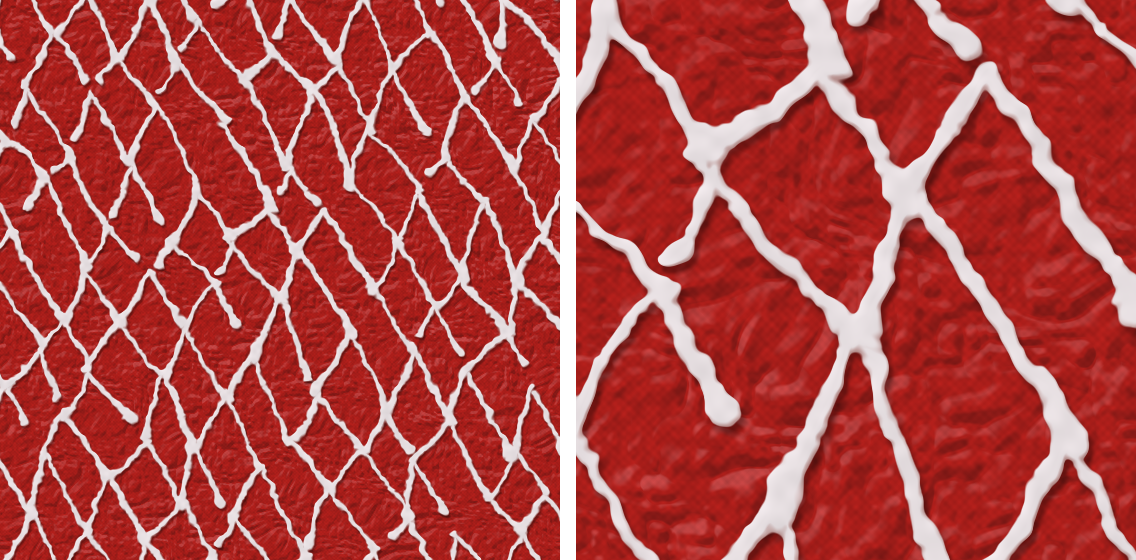
Left, the full canvas; right, a detail of the centre.
This pattern is drawn by a WebGL 1 fragment shader. Its source:

```glsl
precision highp float;

uniform vec2 u_resolution;

// Lattice: strokes across the canvas and steepness of each family
const float FALLING_COUNT = 10.5;
const float RISING_COUNT = 7.5;
const float FALLING_SLOPE = 1.65;
const float RISING_SLOPE = 1.9;
const float NODE_JITTER = 0.42;

// Stroke shape and wear
const float HALF_WIDTH = 0.0062;
const float END_SCATTER = 0.012;
const float BOW = 0.012;
const float BREAK_CHANCE = 0.3;
const float MISSING_CHANCE = 0.05;
const float JOIN_BLEND = 0.004;

// Light and ground texture
const vec2 LIGHT_DIR = vec2(-0.5, 0.866);
const float SHADOW_REACH = 0.005;
const float WEAVE_COUNT = 170.0;

const vec3 RED = vec3(0.66, 0.115, 0.10);
const vec3 RED_DARK = vec3(0.46, 0.09, 0.08);
const vec3 RED_GLOSS = vec3(0.76, 0.30, 0.30);
const vec3 PAINT = vec3(0.90, 0.87, 0.88);
const vec3 PAINT_SHADE = vec3(0.74, 0.58, 0.57);

float hash(vec2 p) {
  vec3 q = fract(vec3(p.xyx) * 0.1031);
  q += dot(q, q.yzx + 33.33);
  return fract((q.x + q.y) * q.z);
}

vec2 hash2(vec2 p) {
  return vec2(hash(p), hash(p + 71.7));
}

float noise(vec2 p) {
  vec2 i = floor(p);
  vec2 f = fract(p);
  f = f * f * (3.0 - 2.0 * f);
  float low = mix(hash(i), hash(i + vec2(1.0, 0.0)), f.x);
  float high = mix(hash(i + vec2(0.0, 1.0)), hash(i + 1.0), f.x);
  return mix(low, high, f.y);
}

float smoothMin(float a, float b, float k) {
  float h = max(k - abs(a - b), 0.0) / k;
  return min(a, b) - 0.25 * h * h * k;
}

// Lattice x numbers the falling lines, y the rising lines
vec2 toLattice(vec2 p) {
  return vec2((p.x + p.y / FALLING_SLOPE) * FALLING_COUNT,
              (p.x - p.y / RISING_SLOPE) * RISING_COUNT);
}

vec2 nodePosition(vec2 id) {
  vec2 q = id + (hash2(id + 40.0) - 0.5) * NODE_JITTER;
  q /= vec2(FALLING_COUNT, RISING_COUNT);
  float y = (q.x - q.y) / (1.0 / FALLING_SLOPE + 1.0 / RISING_SLOPE);
  return vec2(q.x - y / FALLING_SLOPE, y);
}

// Squeezed bead from top to bottom, swelling at its lower end
float strokeDistance(vec2 p, vec2 top, vec2 bottom, vec2 seed) {
  vec2 wear = hash2(seed + 11.3);
  vec2 form = hash2(seed + 23.9);
  top += (hash2(seed + 5.1) - 0.5) * END_SCATTER;
  bottom += (hash2(seed + 7.7) - 0.5) * END_SCATTER;
  float kept = 1.0 - step(wear.x, BREAK_CHANCE) * mix(0.12, 0.5, wear.y);
  vec2 span = (bottom - top) * kept;
  float t = clamp(dot(p - top, span) / dot(span, span), 0.0, 1.0);
  vec2 side = normalize(vec2(-span.y, span.x));
  vec2 center = top + span * t + side * (form.x - 0.5) * BOW * 4.0 * t * (1.0 - t);
  float width = HALF_WIDTH * mix(0.7, 1.15, form.y);
  width *= mix(0.85, 1.4, smoothstep(0.7, 1.0, t));
  return length(p - center) - width + step(1.0 - MISSING_CHANCE, wear.x);
}

float paintDistance(vec2 p) {
  p += (vec2(noise(p * 60.0), noise(p * 60.0 + 37.0)) - 0.5) * 0.008;
  vec2 cell = floor(toLattice(p));
  float d = 1.0;
  for (int j = -1; j <= 1; j++) {
    for (int i = -1; i <= 1; i++) {
      vec2 id = cell + vec2(float(i), float(j));
      vec2 node = nodePosition(id);
      float falling = strokeDistance(p, node, nodePosition(id + vec2(0.0, 1.0)), id);
      float rising = strokeDistance(p, nodePosition(id + vec2(1.0, 0.0)), node, id + 90.5);
      d = smoothMin(d, smoothMin(falling, rising, JOIN_BLEND), JOIN_BLEND);
    }
  }
  return d + (noise(p * 150.0) - 0.5) * 0.003;
}

// Overlapping creases of the crumpled ground
float creases(vec2 p) {
  p += (noise(p * 18.0) - 0.5) * 0.03;
  float h = abs(noise(p * 32.0) - 0.5);
  h += 0.5 * abs(noise(p * 68.0 + 13.0) - 0.5);
  return h + 0.25 * noise(p * 150.0 + 29.0);
}

vec3 groundColor(vec2 p, float pixel) {
  float relief = creases(p + LIGHT_DIR * 0.004) - creases(p);
  vec2 thread = abs(fract(vec2(p.x + p.y, p.x - p.y) * WEAVE_COUNT) - 0.5);
  float weave = (thread.x + thread.y - 0.5) * (1.0 - smoothstep(0.2, 0.6, pixel * WEAVE_COUNT));
  float grain = noise(p * 260.0) - 0.5;
  float sheen = 0.3 + 0.5 * noise(p * 5.0) + 0.25 * smoothstep(0.6, 1.0, p.y);
  vec3 color = mix(RED, RED_DARK, 0.7 * smoothstep(0.02, 0.18, relief));
  color = mix(color, RED_GLOSS, sheen * smoothstep(0.02, 0.17, -relief));
  return color * (1.0 + 0.1 * weave + 0.14 * grain);
}

void main() {
  vec2 p = gl_FragCoord.xy / u_resolution.y;
  float pixel = 1.0 / u_resolution.y;
  float d = paintDistance(p);
  float towardLight = paintDistance(p + LIGHT_DIR * SHADOW_REACH);

  // Ground under a soft cast shadow
  vec3 color = groundColor(p, pixel);
  color *= 1.0 - 0.35 * (1.0 - smoothstep(-0.003, 0.003, towardLight));

  // Raised paint, lit on the edge facing the light
  float depth = clamp(-d / HALF_WIDTH, 0.0, 1.0);
  float facing = clamp((towardLight - d) / SHADOW_REACH, -1.0, 1.0);
  float lit = smoothstep(-0.25, 0.4, depth + 0.3 * facing);
  vec3 paint = mix(PAINT_SHADE, PAINT, lit);
  paint *= 1.0 + 0.05 * facing * (1.0 - depth) + 0.06 * (noise(p * 110.0) - 0.5);

  color = mix(color, paint, 1.0 - smoothstep(-pixel, pixel, d));
  gl_FragColor = vec4(color, 1.0);
}
```
